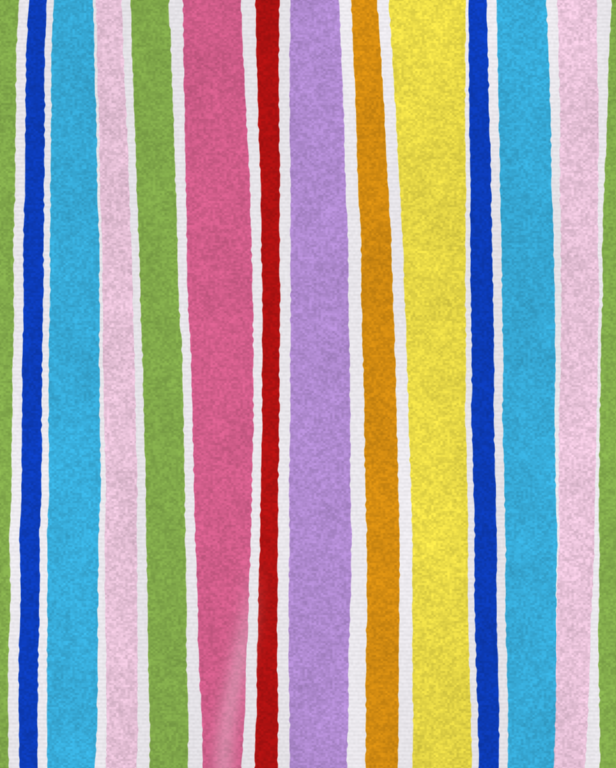
Reproduce this pattern procedurally as a Shadertoy shader.

```glsl
// Soft terry cloth with wavy vertical stripes in nine colours on white ribbing.

const vec2 CLOTH = vec2(616.0, 768.0); // cloth units spanning the canvas
const int STRIPES = 14;
const int COLOURS = 9;
const int GREEN = 3;
const vec3 WHITE = vec3(0.93, 0.92, 0.94);

// Colour cycle, from left to right
const vec3 DYES[COLOURS] = vec3[COLOURS](
    vec3(0.05, 0.24, 0.74), vec3(0.22, 0.68, 0.86), vec3(0.92, 0.77, 0.86),
    vec3(0.52, 0.68, 0.30), vec3(0.83, 0.37, 0.55), vec3(0.70, 0.07, 0.07),
    vec3(0.70, 0.55, 0.83), vec3(0.83, 0.55, 0.07), vec3(0.92, 0.86, 0.28));

// Stripe edges at the top, middle and bottom of the cloth
const vec3 LEFT[STRIPES] = vec3[STRIPES](
    vec3(-30), vec3(28, 22, 19), vec3(53, 49, 47), vec3(96, 104, 106),
    vec3(130, 143, 150), vec3(182, 191, 203), vec3(255, 262, 254),
    vec3(290, 290, 289), vec3(350, 364, 366), vec3(388, 408, 413),
    vec3(469, 472, 479), vec3(497, 503, 508), vec3(558, 560, 553),
    vec3(612, 600, 600));
const vec3 RIGHT[STRIPES] = vec3[STRIPES](
    vec3(18, 12, 8), vec3(46, 42, 37), vec3(93, 100, 95), vec3(121, 135, 137),
    vec3(168, 182, 188), vec3(240, 253, 241), vec3(279, 279, 277),
    vec3(338, 350, 347), vec3(376, 396, 398), vec3(466, 466, 472),
    vec3(487, 494, 499), vec3(547, 555, 556), vec3(597, 597, 585),
    vec3(650));

float hash(vec2 p) {
    vec3 q = fract(p.xyx * vec3(0.1031, 0.1030, 0.0973));
    q += dot(q, q.yzx + 33.33);
    return fract((q.x + q.y) * q.z);
}

float noise(vec2 p) {
    vec2 cell = floor(p);
    vec2 f = fract(p);
    f = f * f * (3.0 - 2.0 * f);
    return mix(mix(hash(cell), hash(cell + vec2(1, 0)), f.x),
               mix(hash(cell + vec2(0, 1)), hash(cell + vec2(1, 1)), f.x), f.y);
}

// Parabola through three positions, t running from top to bottom
float bend(vec3 x, float t) {
    return dot(x, vec3((1.0 - t) * (1.0 - 2.0 * t), 4.0 * t * (1.0 - t), t * (2.0 * t - 1.0)));
}

float stripeMask(float x, float left, float right, float soft) {
    return smoothstep(-soft, soft, x - left) * smoothstep(-soft, soft, right - x);
}

// Looped pile: fine grain over broader mottling
float pile(vec2 p) {
    float fine = noise(p / vec2(2.3, 2.0)) - 0.5;
    float loops = noise(p / vec2(4.5, 3.5) + 71.0) - 0.5;
    float mottle = noise(p / vec2(22.0, 30.0) + 19.0) - 0.5;
    return 0.14 * fine + 0.07 * loops + 0.05 * mottle;
}

// Flat white ribbing with faint cross threads
float ribbing(vec2 p) {
    return 0.015 * sin(p.y * 1.57) + 0.04 * (noise(p / 2.2) - 0.5);
}

// Pale crease slanting through the lower cloth
float crease(vec2 p) {
    float centre = mix(252.0, 224.0, smoothstep(570.0, 768.0, p.y));
    float offset = (p.x - centre) / 12.0;
    return exp(-offset * offset) * smoothstep(540.0, 660.0, p.y);
}

void mainImage(out vec4 fragColor, in vec2 fragCoord) {
    vec2 uv = fragCoord / iResolution.xy;
    float t = 1.0 - uv.y;
    vec2 p = vec2(uv.x, t) * CLOTH;
    float soft = max(1.1, 0.75 * CLOTH.x / iResolution.x);
    float edgeX = p.x + 1.4 * (noise(p / vec2(14.0, 5.0)) - 0.5)
                + 2.0 * (noise(p / vec2(90.0, 60.0)) - 0.5);

    // Dyed stripes; the partial first one is green
    vec3 colour = WHITE;
    float dyed = 0.0;
    for (int i = 0; i < STRIPES; i++) {
        float mask = stripeMask(edgeX, bend(LEFT[i], t), bend(RIGHT[i], t), soft);
        int dye = i == 0 ? GREEN : (i - 1) % COLOURS;
        colour = mix(colour, DYES[dye], mask);
        dyed = max(dyed, mask);
    }

    // Weave, crease and broad folds
    colour *= 1.0 + mix(ribbing(p), pile(p), dyed);
    colour = mix(colour, WHITE, 0.3 * crease(p) * dyed);
    colour *= 0.98 + 0.05 * (noise(p / vec2(70.0, 260.0) + 5.0) - 0.5);
    fragColor = vec4(clamp(colour, 0.0, 1.0), 1.0);
}
```
